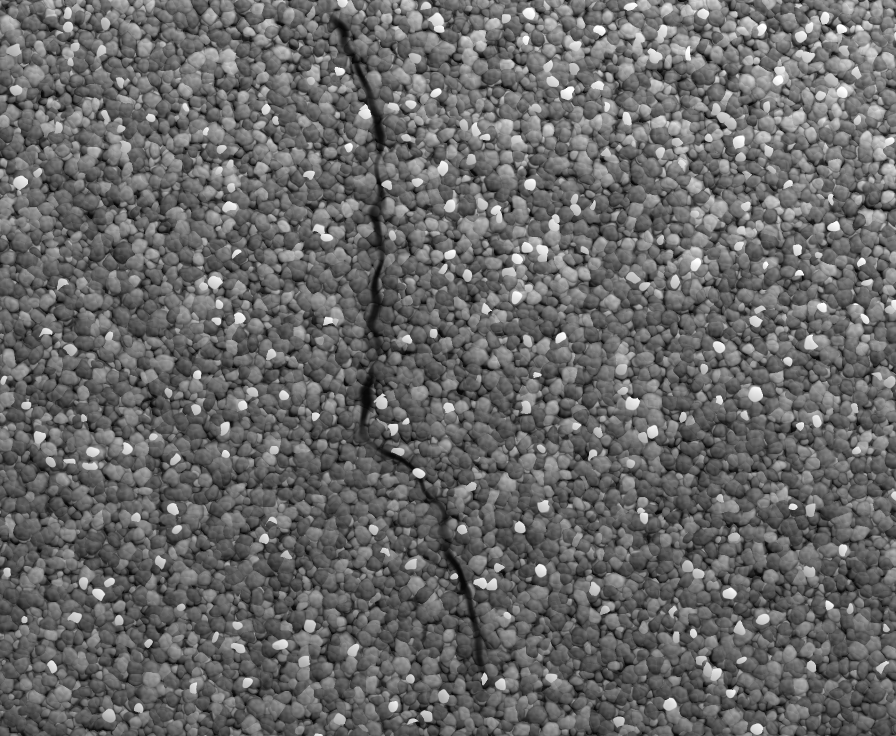
Give the GLSL for this texture, as a Shadertoy shader.

```glsl
// Weathered grey asphalt: packed stones, pale chips and a ragged crack under raking light.

const vec2 LIGHT_DIR = vec2(0.5, 0.866);
const float STONE_DENSITY = 50.0;   // cells per canvas height
const float GRIT_DENSITY = 92.0;
const float CHIP_DENSITY = 66.0;
const int CRACK_POINTS = 7;
const vec2 CRACK[CRACK_POINTS] = vec2[](
    vec2(0.437, 1.02), vec2(0.516, 0.84), vec2(0.511, 0.52), vec2(0.489, 0.42),
    vec2(0.587, 0.33), vec2(0.627, 0.21), vec2(0.660, 0.07));

struct Stone {
    float dome;   // 1 at the crown, falling to 0 at the rim
    float slope;  // tilt towards the light
    float tone;   // random value of the stone
};

vec2 hash2(vec2 p) {
    vec3 q = fract(vec3(p.xyx) * vec3(0.1031, 0.1030, 0.0973));
    q += dot(q, q.yzx + 33.33);
    return fract((q.xx + q.yz) * q.zy);
}

float cornerGradient(vec2 corner, vec2 offset) {
    float angle = 6.2832 * hash2(corner + 19.7).x;
    return dot(vec2(cos(angle), sin(angle)), offset);
}

// Gradient noise, roughly -0.7 to 0.7
float gradientNoise(vec2 p) {
    vec2 i = floor(p), f = fract(p);
    vec2 u = f * f * f * (f * (f * 6.0 - 15.0) + 10.0);
    vec2 e = vec2(1.0, 0.0);
    float low = mix(cornerGradient(i, f), cornerGradient(i + e, f - e), u.x);
    float high = mix(cornerGradient(i + e.yx, f - e.yx), cornerGradient(i + 1.0, f - 1.0), u.x);
    return mix(low, high, u.y);
}

// Uppermost of the overlapping, randomly turned and stretched domes
Stone topStone(vec2 p, float seed) {
    Stone top = Stone(0.0, 0.0, 0.5);
    float topHeight = -10.0;
    vec2 cell = floor(p);
    for (int j = -1; j <= 1; j++)
    for (int i = -1; i <= 1; i++) {
        vec2 id = cell + vec2(i, j) + seed;
        vec2 place = hash2(id), form = hash2(id + 71.3), kind = hash2(id + 143.9);
        vec2 d = p - (id - seed + 0.5 + 0.85 * (place - 0.5));
        float angle = 6.2832 * form.x;
        vec2 axis = vec2(cos(angle), sin(angle));
        vec2 local = vec2(dot(d, axis), dot(d, vec2(-axis.y, axis.x)));
        local.y *= 1.0 + 0.6 * form.y;
        float radius = mix(0.55, 0.9, kind.y);
        float dome = 1.0 - dot(local, local) / (radius * radius);
        float height = dome + 0.5 * place.y;
        if (height > topHeight) {
            topHeight = height;
            top = Stone(max(dome, 0.0), dot(d, LIGHT_DIR) / radius, kind.x);
        }
    }
    return top;
}

float shadeStone(Stone s, float relief) {
    float albedo = mix(0.36, 0.67, s.tone * s.tone);
    float occlusion = mix(0.45, 1.0, smoothstep(0.0, 0.75, s.dome));
    return (albedo + relief * clamp(s.slope, -1.0, 1.0)) * occlusion;
}

float segmentDistance(vec2 p, vec2 a, vec2 b) {
    vec2 ab = b - a;
    return length(p - a - ab * clamp(dot(p - a, ab) / dot(ab, ab), 0.0, 1.0));
}

// Darkness of the crack, its width and depth broken up by noise
float crackMask(vec2 p) {
    vec2 wobble = vec2(gradientNoise(p * 26.0), gradientNoise(p * 26.0 + 40.0));
    vec2 q = p + 0.016 * wobble;
    float d = 10.0;
    for (int i = 0; i < CRACK_POINTS - 1; i++)
        d = min(d, segmentDistance(q, CRACK[i], CRACK[i + 1]));
    float width = 0.007 + 0.007 * gradientNoise(p * 13.0 + 7.0);
    float core = 1.0 - smoothstep(0.2 * width, width + 0.003, d);
    float hollow = 1.0 - smoothstep(0.0, 0.035, d);
    float depth = clamp(0.72 + 0.8 * gradientNoise(p * 17.0 + 3.0), 0.2, 0.9);
    return max(core * depth, 0.22 * hollow);
}

float asphalt(vec2 p) {
    vec2 warped = p + 0.004 * vec2(gradientNoise(p * 75.0), gradientNoise(p * 75.0 + 31.0));
    Stone stone = topStone(warped * STONE_DENSITY, 0.0);
    Stone grit = topStone(warped * GRIT_DENSITY, 300.0);
    Stone chip = topStone(warped * CHIP_DENSITY, 700.0);

    // Large stones stand out of the finer grit
    float patchiness = gradientNoise(p * 22.0 + 11.0);
    float cover = smoothstep(0.2, 0.5, stone.dome + 0.5 * patchiness);
    float tone = mix(shadeStone(grit, 0.17), shadeStone(stone, 0.19), cover);
    tone += 0.045 * grit.slope;
    tone += 0.10 * gradientNoise(p * 170.0) + 0.07 * gradientNoise(p * 9.0);

    // Light falls from the upper right
    float exposure = 0.84 + 0.20 * p.y * p.y + 0.13 * p.x * p.y;
    tone *= exposure * (1.0 - crackMask(p));

    // Sparse pale mineral chips
    float rarity = 0.955 - 0.035 * p.x * p.y;
    float chipMask = step(rarity, chip.tone) * smoothstep(0.32, 0.55, chip.dome);
    float chipTone = 0.74 + 3.5 * (chip.tone - rarity) + 0.15 * chip.slope;
    return mix(tone, chipTone, 0.95 * chipMask);
}

void mainImage(out vec4 fragColor, in vec2 fragCoord) {
    // Four samples per pixel smooth the stone rims
    float grey = 0.0;
    for (int k = 0; k < 4; k++) {
        vec2 offset = vec2(k % 2, k / 2) * 0.5 - 0.25;
        grey += 0.25 * clamp(asphalt((fragCoord + offset) / iResolution.y), 0.03, 1.0);
    }
    fragColor = vec4(vec3(grey), 1.0);
}
```
